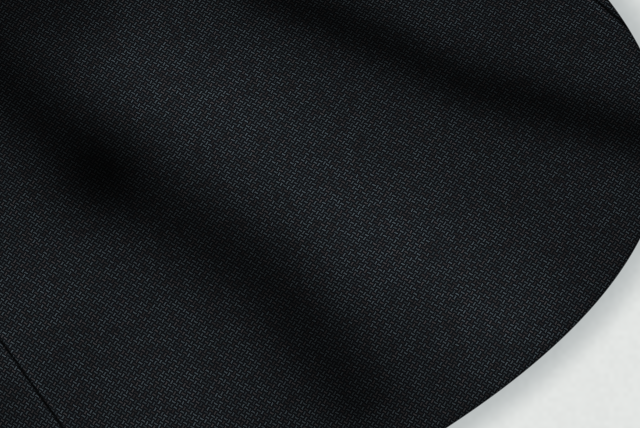
Give the GLSL for this texture, as a Shadertoy shader.

```glsl
// Dark suiting cloth with a tiny basket weave, soft folds and a curved hem over a white table.

const float CELLS = 105.0;            // weave cells per canvas height
const float WEAVE_ANGLE = -0.55;      // radians
const vec2 DASH_HALF = vec2(0.50, 0.19); // half length and half width, in cells
const vec3 GROUND = vec3(0.070, 0.077, 0.088);
const vec3 YARN = vec3(0.190, 0.218, 0.232);
const vec3 WARM_YARN = vec3(0.185, 0.180, 0.185);
const vec3 TABLE = vec3(0.890, 0.900, 0.892);
const vec3 TABLE_SHADE = vec3(0.730, 0.750, 0.750);
const float BASE_LIGHT = 0.84;
const float SEAM_WIDTH = 0.0035;

float hash(vec2 p) {
    vec3 h = fract(vec3(p.xyx) * 0.1031);
    h += dot(h, h.yzx + 33.33);
    return fract((h.x + h.y) * h.z);
}

float noise(vec2 p) {
    vec2 i = floor(p), f = fract(p);
    f = f * f * (3.0 - 2.0 * f);
    return mix(mix(hash(i), hash(i + vec2(1, 0)), f.x),
               mix(hash(i + vec2(0, 1)), hash(i + vec2(1, 1)), f.x), f.y);
}

float segmentDistance(vec2 p, vec2 a, vec2 b) {
    vec2 d = b - a;
    return length(p - a - d * clamp(dot(p - a, d) / dot(d, d), 0.0, 1.0));
}

// Soft band of light or shadow along a segment
float fold(vec2 p, vec2 a, vec2 b, float width) {
    float d = segmentDistance(p, a, b) / width;
    return exp(-d * d);
}

// Positive on the table, negative on the cloth
float hemDistance(vec2 p) {
    float slope = 1.541 - 2.32 * p.y;
    float edge = 1.045 + p.y * (1.541 - 1.16 * p.y);
    return (p.x - edge) / sqrt(1.0 + slope * slope);
}

float clothLight(vec2 p) {
    float light = BASE_LIGHT;
    // Raised areas
    light += 0.24 * fold(p, vec2(0.30, 0.86), vec2(1.15, 0.30), 0.17);
    light += 0.12 * fold(p, vec2(0.10, 0.28), vec2(0.45, 0.05), 0.16);
    // Hollows
    light *= 1.0 - 0.58 * fold(p, vec2(-0.05, 0.86), vec2(0.24, 0.60), 0.10);
    float valley = max(fold(p, vec2(0.24, 0.60), vec2(0.62, 0.36), 0.10),
                       fold(p, vec2(0.62, 0.36), vec2(0.83, 0.08), 0.10));
    light *= 1.0 - 0.46 * valley;
    float crease = max(fold(p, vec2(0.62, 1.03), vec2(1.08, 0.81), 0.065),
                       fold(p, vec2(1.08, 0.81), vec2(1.55, 0.67), 0.065));
    light *= 1.0 - 0.56 * crease;
    light *= 1.0 - 0.35 * fold(p, vec2(0.0, 1.0), vec2(0.18, 1.0), 0.12);
    return light * (0.94 + 0.12 * noise(p * 5.0));
}

vec3 weave(vec2 p, float pixel) {
    // The cloth recedes and bends gently
    vec2 q = p + vec2(0.0, 0.09 * p.y * p.y);
    q += 0.012 * vec2(sin(4.0 * p.y + 1.0), sin(3.5 * p.x));
    float c = cos(WEAVE_ANGLE), s = sin(WEAVE_ANGLE);
    q = mat2(c, -s, s, c) * q * CELLS;

    // Alternate cells hold lengthwise and crosswise yarns
    vec2 cell = floor(q), f = fract(q) - 0.5;
    if (mod(cell.x + cell.y, 2.0) > 0.5) f = f.yx;
    vec2 box = abs(f) - DASH_HALF;
    float blur = pixel * CELLS * 0.6;
    float dash = 1.0 - smoothstep(-blur, blur, max(box.x, box.y));

    // Uneven dye and fibre grain
    vec3 yarn = mix(YARN, WARM_YARN, step(0.72, hash(cell + 17.0)));
    yarn *= 0.78 + 0.44 * hash(cell);
    float grain = 0.93 + 0.14 * noise(q * 2.5);
    return mix(GROUND, yarn, dash) * grain;
}

// Dark stitched groove with a faint lit lip
vec3 addSeam(vec3 color, vec2 p, vec2 a, vec2 b, float pixel) {
    float d = segmentDistance(p, a, b);
    color *= 1.0 + 0.18 * exp(-pow((d - 0.011) / 0.006, 2.0));
    return color * mix(0.28, 1.0, smoothstep(0.0, SEAM_WIDTH + pixel, d));
}

void mainImage(out vec4 fragColor, in vec2 fragCoord) {
    float pixel = 1.0 / iResolution.y;
    vec2 p = fragCoord * pixel;
    p.x *= 1.5 * iResolution.y / iResolution.x;
    float hem = hemDistance(p);

    // Cloth with seams and a darker turned edge
    vec3 cloth = weave(p, pixel) * clothLight(p);
    cloth = addSeam(cloth, p, vec2(-0.02, 0.235), vec2(0.155, -0.01), pixel);
    cloth = addSeam(cloth, p, vec2(1.385, 1.01), vec2(1.52, 0.895), pixel);
    cloth *= 1.0 - 0.45 * exp(-abs(hem) / 0.007);

    // Table with the cloth's soft shadow
    vec3 table = mix(TABLE_SHADE, TABLE, smoothstep(0.0, 0.085, hem));
    table *= 0.99 + 0.02 * noise(p * 90.0);

    fragColor = vec4(mix(cloth, table, smoothstep(-pixel, pixel, hem)), 1.0);
}
```
